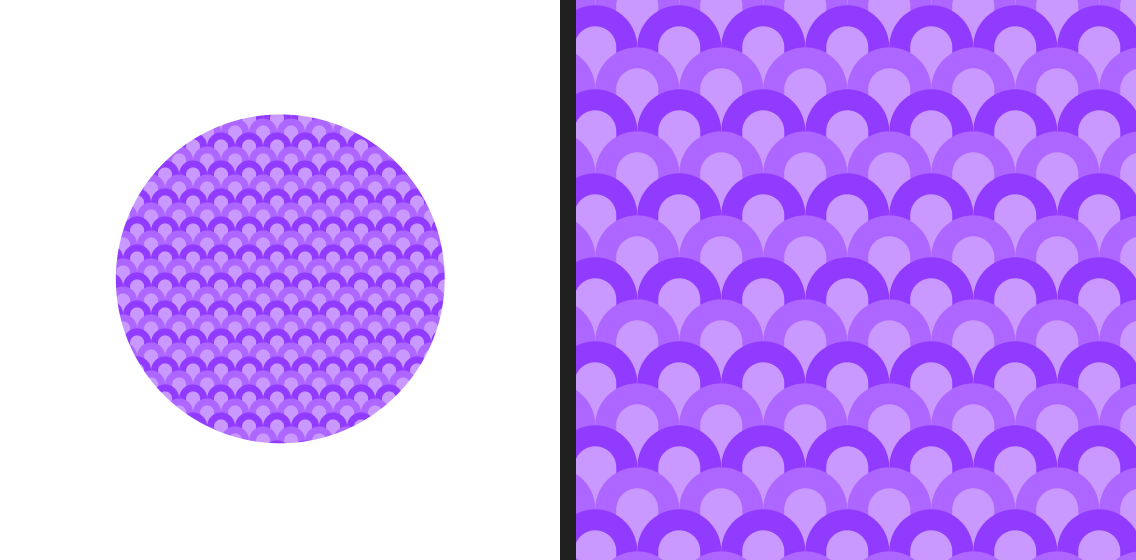
Left, the full canvas; right, a detail of the centre.
Write a WebGL 2 fragment shader that draws this pattern.

```glsl
#version 300 es
precision highp float;

#define REPEATS 20.0
#define PHASE vec2(0.896, 0.770)
#define OUTER_RADIUS 0.5
#define INNER_RADIUS 0.25
#define DISC_CENTER vec2(0.5005, 0.502)
#define DISC_RADIUS 0.2936
#define PAPER vec3(1.0)
#define LILAC vec3(0.79, 0.60, 1.0)
#define VIOLET vec3(0.68, 0.40, 1.0)
#define PURPLE vec3(0.57, 0.23, 1.0)

uniform vec2 u_resolution;
out vec4 fragColor;

// Coverage of a shape from its signed distance, smoothed over one pixel
float coverage(float dist, float pixel) {
    return clamp(0.5 - dist / pixel, 0.0, 1.0);
}

// Odd rows are shifted by half a scale and take the paler band
float rowParity(float row) {
    return mod(row, 2.0);
}

vec3 bandColor(float row) {
    return mix(PURPLE, VIOLET, rowParity(row));
}

// Horizontal offset from the nearest scale center in a row
float scaleOffset(float x, float row) {
    return fract(x - 0.5 * rowParity(row) + 0.5) - 0.5;
}

// Overlapping scales, one unit wide, with rows half a unit apart
vec3 scales(vec2 p, float pixel) {
    float row = floor(p.y * 2.0);
    float height = p.y - 0.5 * row;

    // Straight legs of the row behind
    float legs = abs(scaleOffset(p.x, row + 1.0)) - INNER_RADIUS;
    vec3 color = mix(bandColor(row + 1.0), LILAC, coverage(legs, pixel));

    // Round tops of the row in front
    float radius = length(vec2(scaleOffset(p.x, row), height));
    vec3 dome = mix(bandColor(row), LILAC, coverage(radius - INNER_RADIUS, pixel));
    return mix(color, dome, coverage(radius - OUTER_RADIUS, pixel));
}

void main() {
    vec2 uv = gl_FragCoord.xy / u_resolution;
    float pixel = 1.0 / min(u_resolution.x, u_resolution.y);

    vec3 pattern = scales(uv * REPEATS - PHASE, pixel * REPEATS);

    // Disc window on plain paper
    float disc = coverage(length(uv - DISC_CENTER) - DISC_RADIUS, pixel);
    fragColor = vec4(mix(PAPER, pattern, disc), 1.0);
}
```
